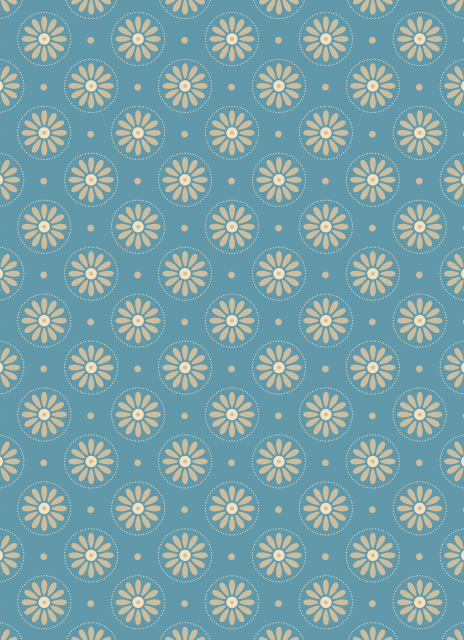
Reproduce this pattern procedurally as a WebGL 1 fragment shader.

```glsl
precision highp float;
// Staggered twelve-petal daisies in dotted rings, with small dots between, on blue.

uniform vec2 u_resolution;

const float TAU = 6.2831853;
const float PERIOD = 0.1467; // repeat size as a share of canvas height

const vec3 BLUE = vec3(0.38, 0.60, 0.67);
const vec3 TAN = vec3(0.80, 0.74, 0.62);
const vec3 CREAM = vec3(0.96, 0.88, 0.74);

// Offset to the nearest point of a checkerboard lattice with unit period.
vec2 nearestLattice(vec2 p) {
  vec2 a = fract(p + 0.5) - 0.5;
  vec2 b = fract(p) - 0.5;
  return dot(a, a) < dot(b, b) ? a : b;
}

// Folds the plane into equal sectors, each centred on the +x axis.
vec2 foldSectors(vec2 p, float count) {
  float sector = TAU / count;
  float angle = mod(atan(p.y, p.x + 1e-6) + 0.5 * sector, sector) - 0.5 * sector;
  return length(p) * vec2(cos(angle), sin(angle));
}

float circle(vec2 p, float radius) {
  return length(p) - radius;
}

// Approximate distance to an ellipse that widens towards +x.
float petal(vec2 p, vec2 halfSize, float flare) {
  float along = clamp(p.x / halfSize.x, -1.0, 1.0);
  vec2 radii = halfSize * vec2(1.0, 1.0 + flare * along);
  float scaled = length(p / radii);
  float slope = length(p / (radii * radii));
  return scaled * (scaled - 1.0) / max(slope, 1e-3);
}

// Blends a shape over the base with a one-pixel soft edge.
vec3 paint(vec3 base, vec3 ink, float dist, float pixel) {
  return mix(base, ink, clamp(0.5 - dist / pixel, 0.0, 1.0));
}

vec3 daisy(vec3 color, vec2 p, float pixel) {
  // Dotted ring
  vec2 bead = foldSectors(p, 60.0) - vec2(0.283, 0.0);
  color = paint(color, CREAM, circle(bead, 0.0052), pixel);
  // Petals
  vec2 blade = foldSectors(p, 12.0) - vec2(0.159, 0.0);
  color = paint(color, TAN, petal(blade, vec2(0.0815, 0.0295), 0.35), pixel);
  // Eye
  color = paint(color, CREAM, circle(p, 0.0605), pixel);
  return paint(color, TAN, circle(p, 0.020), pixel);
}

void main() {
  vec2 centre = vec2(0.5, 0.499) * u_resolution;
  vec2 p = (gl_FragCoord.xy - centre) / (u_resolution.y * PERIOD);
  float pixel = 1.0 / (u_resolution.y * PERIOD);

  vec3 color = daisy(BLUE, nearestLattice(p), pixel);

  // Lone dots sit slightly below the midpoints between daisies
  vec2 dotOffset = nearestLattice(p - vec2(0.495, -0.014));
  color = paint(color, TAN, circle(dotOffset, 0.0355), pixel);

  gl_FragColor = vec4(color, 1.0);
}
```
